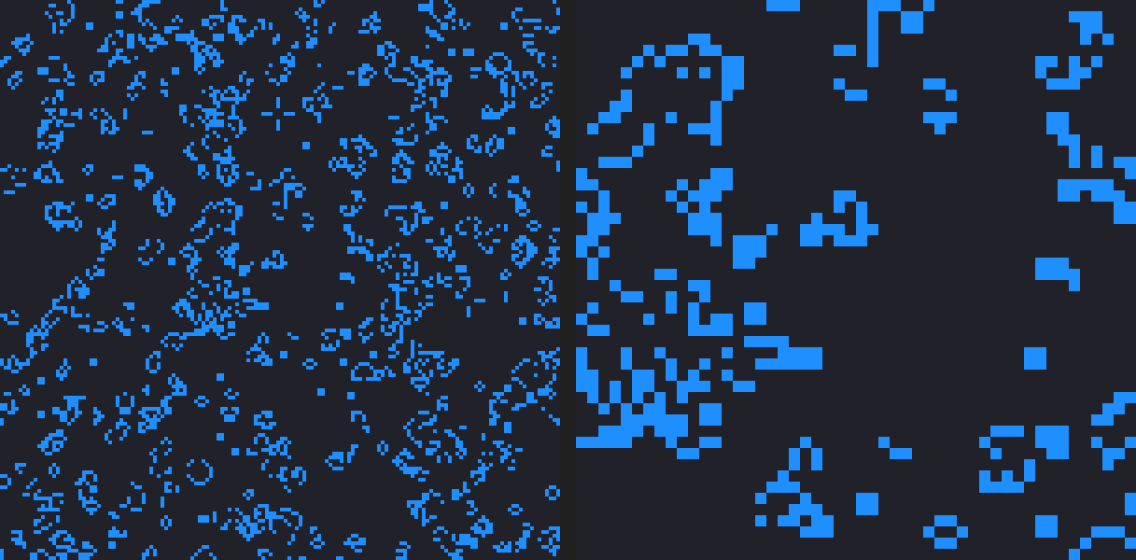
Left: the whole. Right: its middle third, enlarged.
Write a Shadertoy shader that draws this pattern.

```glsl
// Cellular automaton debris: Conway's Life grown from a patchy random soup, blue on charcoal.

const vec3  BACKGROUND  = vec3(0.13, 0.13, 0.16);
const vec3  LIVE_COLOR  = vec3(0.12, 0.56, 1.00);
const float CELLS       = 150.0;  // cells along the canvas height
const float PATCH_CELLS = 10.0;   // size of the regions of equal soup density
const float PATCH_SKEW  = 0.4;    // tilt of those regions
const float SPARSE      = 0.05;   // lowest and highest soup density
const float DENSE       = 0.34;
const int   GENERATIONS = 12;
const int   RADIUS      = GENERATIONS + 1;
const int   SIZE        = 2 * RADIUS + 1;  // window side, one bit per cell

float hash(vec2 p) {
    return fract(sin(dot(p, vec2(127.1, 311.7))) * 43758.5453);
}

// Random first generation, with a density that varies by patch
bool soup(vec2 cell) {
    vec2 tilted = cell + PATCH_SKEW * vec2(cell.y, -cell.x);
    float density = mix(SPARSE, DENSE, hash(floor(tilted / PATCH_CELLS) + 71.0));
    return hash(cell) < density;
}

uint majority(uint a, uint b, uint c) {
    return (a & b) | (c & (a ^ b));
}

// Next state of a whole row: the 3x3 sums of all its cells are added bitwise
uint nextRow(uint below, uint row, uint above) {
    uint one = below ^ row ^ above;
    uint two = majority(below, row, above);
    uint twoL = two << 1, twoR = two >> 1;
    uint odd = one ^ (one << 1) ^ (one >> 1);
    uint carry = majority(one, one << 1, one >> 1);
    uint oddTwos = two ^ twoL ^ twoR ^ carry;
    uint manyTwos = majority(two, twoL, twoR) | (carry & (two | twoL | twoR));
    uint allTwos = two & twoL & twoR & carry;
    uint sumThree = odd & oddTwos & ~manyTwos;
    uint sumFour = ~odd & ~oddTwos & manyTwos & ~allTwos;
    return sumThree | (sumFour & row);
}

// Live state of two neighbouring cells at the centre of a row
vec2 centerPair(uint row) {
    return vec2((uvec2(row) >> uvec2(RADIUS, RADIUS + 1)) & 1u);
}

void mainImage(out vec4 fragColor, in vec2 fragCoord) {
    float pixel = CELLS / iResolution.y;
    vec2 grid = fragCoord * pixel - 0.5;
    vec2 base = floor(grid);

    // Fill the window around this cell
    uint rows[SIZE];
    for (int y = 0; y < SIZE; y++) {
        uint bits = 0u;
        for (int x = 0; x < SIZE; x++) {
            if (soup(base + vec2(x - RADIUS, y - RADIUS))) bits |= 1u << uint(x);
        }
        rows[y] = bits;
    }

    // Evolve; the valid part shrinks by one ring per generation
    for (int g = 0; g < GENERATIONS; g++) {
        uint below = rows[g];
        for (int y = g + 1; y < SIZE - 1 - g; y++) {
            uint row = rows[y];
            rows[y] = nextRow(below, row, rows[y + 1]);
            below = row;
        }
    }

    // Blend the four nearest cells over one pixel at their borders
    vec2 blend = clamp((grid - base - 0.5) / pixel + 0.5, 0.0, 1.0);
    vec2 pair = mix(centerPair(rows[RADIUS]), centerPair(rows[RADIUS + 1]), blend.y);
    float live = mix(pair.x, pair.y, blend.x);
    fragColor = vec4(mix(BACKGROUND, LIVE_COLOR, live), 1.0);
}
```
